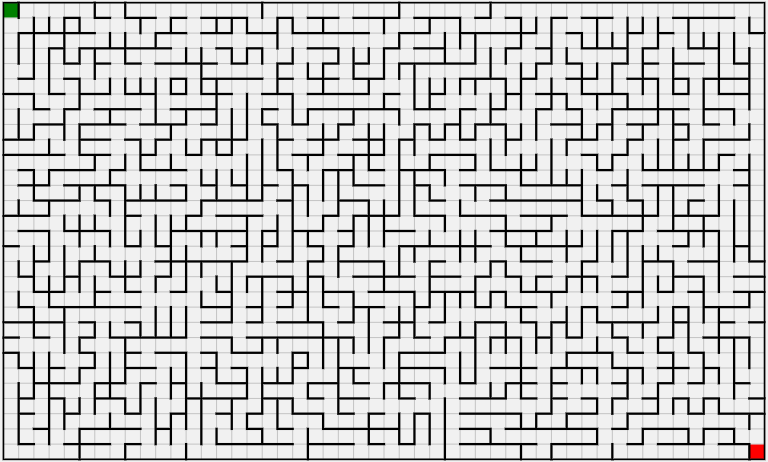
Reproduce this pattern procedurally as a Shadertoy shader.

```glsl
// Rectangular maze with black walls, a faint cell grid, and green and red end cells.

const vec2 MAZE_SIZE = vec2(50.0, 30.0);

float hash(vec2 p) {
    vec3 a = fract(p.xyx * 0.1031);
    a += dot(a, a.yzx + 33.33);
    return fract((a.x + a.y) * a.z);
}

vec2 turnLeft(vec2 d) { return vec2(-d.y, d.x); }

// Each block of grid posts shares a main direction, which keeps loops rare.
vec2 mainDirection(vec2 post) {
    float k = floor(4.0 * hash(floor(post / 5.0) + 71.0));
    return k < 2.0 ? vec2(1.0 - 2.0 * k, 0.0) : vec2(0.0, 2.0 * k - 5.0);
}

// A post sends its wall forward or to either side, never backward.
vec2 firstChoice(vec2 post) {
    vec2 forward = mainDirection(post);
    float h = hash(post + 13.0);
    return h < 0.29 ? turnLeft(forward) : h < 0.58 ? -turnLeft(forward) : forward;
}

// Two posts choosing the same wall would waste one, so the even post turns away.
vec2 wallDirection(vec2 post) {
    if (any(lessThan(post, vec2(0.5))) || any(greaterThan(post, MAZE_SIZE - 0.5)))
        return vec2(0.0);
    vec2 d = firstChoice(post);
    bool even = mod(post.x + post.y, 2.0) < 0.5;
    if (even && firstChoice(post + d) == -d) {
        vec2 forward = mainDirection(post);
        d = d == forward ? turnLeft(forward) : forward;
    }
    return d;
}

float boxDistance(vec2 p, vec2 center, vec2 halfSize) {
    vec2 d = abs(p - center) - halfSize;
    return max(d.x, d.y);
}

// Square-ended walls that meet at the nearest post.
float wallDistance(vec2 p) {
    vec2 post = floor(p + 0.5);
    vec2 q = p - post;
    vec2 own = wallDirection(post);
    vec2 d = vec2(1.0, 0.0);
    float nearest = 1.0;
    for (int i = 0; i < 4; i++) {
        if (own == d || wallDirection(post + d) == -d)
            nearest = min(nearest, max(abs(dot(q, turnLeft(d))), -dot(q, d)));
        d = turnLeft(d);
    }
    return nearest - 0.075;
}

void mainImage(out vec4 fragColor, in vec2 fragCoord) {
    // One unit is one cell; the maze is centred with a thin margin.
    float cell = min(iResolution.x / 50.35, iResolution.y / 30.35);
    vec2 p = (fragCoord - 0.5 * iResolution.xy) / cell + 0.5 * MAZE_SIZE;
    #define COVER(dist) clamp(0.5 - (dist) * cell, 0.0, 1.0)

    vec3 color = vec3(0.945);
    float frame = boxDistance(p, 0.5 * MAZE_SIZE, 0.5 * MAZE_SIZE);

    // Faint cell grid
    vec2 toLine = abs(p - floor(p + 0.5));
    float grid = max(min(toLine.x, toLine.y) - 0.034, frame);
    color = mix(color, vec3(0.77), COVER(grid));

    // Start and goal cells
    vec2 start = vec2(0.5, MAZE_SIZE.y - 0.5);
    vec2 goal = vec2(MAZE_SIZE.x - 0.5, 0.5);
    color = mix(color, vec3(0.0, 0.5, 0.0), COVER(boxDistance(p, start, vec2(0.47))));
    color = mix(color, vec3(1.0, 0.0, 0.0), COVER(boxDistance(p, goal, vec2(0.47))));

    // Walls and outer frame
    float ink = min(wallDistance(p), abs(frame) - 0.055);
    color = mix(color, vec3(0.0), COVER(ink));

    fragColor = vec4(color, 1.0);
}
```
